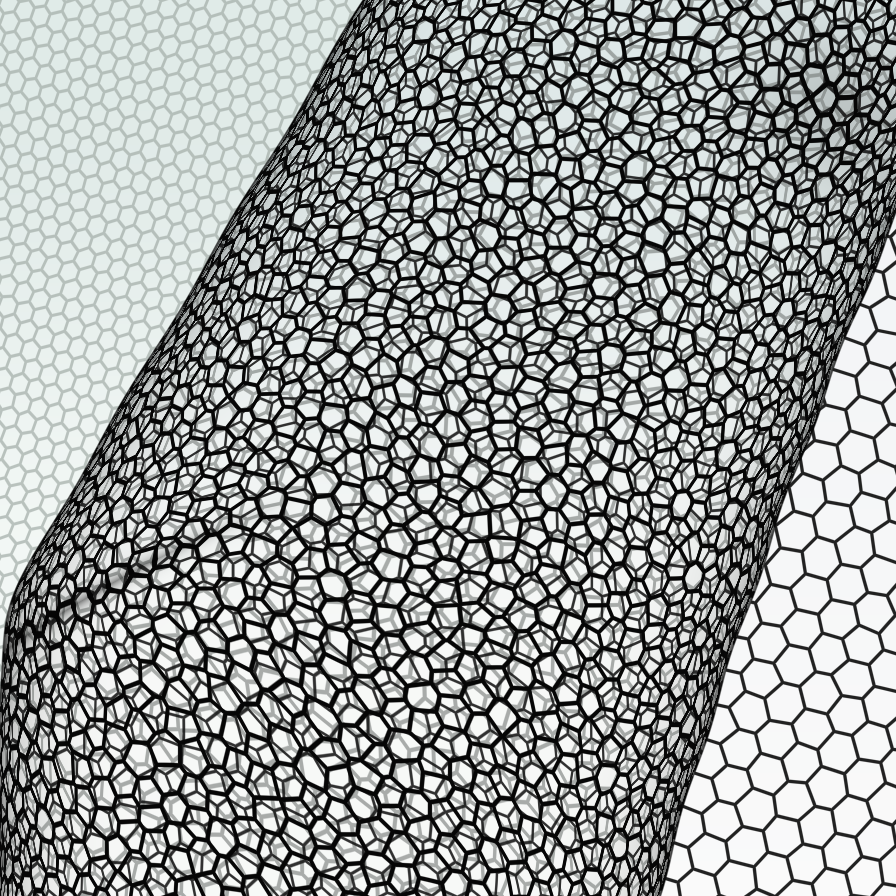
Write a Shadertoy shader that draws this texture.

```glsl
// A translucent roll of black hexagonal netting lies diagonally over pale mesh.
// Cells come from a jittered triangular lattice; the roll stacks three nets
// on cylinder coordinates, so the cells crowd together at both rims.

vec2 hash2(vec2 p) {
    vec3 q = fract(p.xyx * vec3(0.1031, 0.1030, 0.0973));
    q += dot(q, q.yzx + 33.33);
    return fract((q.xx + q.yz) * q.zy);
}

mat2 rotate(float angle) {
    float c = cos(angle), s = sin(angle);
    return mat2(c, s, -s, c);
}

// Jittered lattice point; odd rows shift by half a cell.
vec2 latticePoint(vec2 id, float jitter) {
    vec2 site = vec2(id.x + 0.5 * mod(id.y, 2.0), id.y * 0.866);
    return site + jitter * (hash2(id + 71.0) - 0.5);
}

// Distance from p to the nearest cell wall, in cell units.
float wallDistance(vec2 p, float jitter) {
    float row = floor(p.y / 0.866 + 0.5);
    vec2 base = vec2(floor(p.x - 0.5 * mod(row, 2.0) + 0.5), row);
    vec2 nearest = vec2(9.0);
    for (int j = -1; j <= 1; j++)
    for (int i = -1; i <= 1; i++) {
        vec2 r = latticePoint(base + vec2(i, j), jitter) - p;
        if (dot(r, r) < dot(nearest, nearest)) nearest = r;
    }
    float wall = 9.0;
    for (int j = -2; j <= 2; j++)
    for (int i = -2; i <= 2; i++) {
        vec2 r = latticePoint(base + vec2(i, j), jitter) - p;
        vec2 across = r - nearest;
        if (dot(across, across) > 0.0001)
            wall = min(wall, dot(0.5 * (r + nearest), normalize(across)));
    }
    return wall;
}

// Thread coverage of a net with the given spacing and half thread width.
float net(vec2 p, float spacing, float jitter, float halfWidth) {
    float soft = 0.75 / (iResolution.y * spacing);
    float d = wallDistance(p / spacing + 40.0, jitter);
    return 1.0 - smoothstep(halfWidth - soft, halfWidth + soft, d);
}

void mainImage(out vec4 fragColor, in vec2 fragCoord) {
    vec2 p = fragCoord / iResolution.y;
    float pixel = 1.0 / iResolution.y;

    // Rims of the roll; the left one bends upright near the bottom.
    float slant = 0.41 - 0.6 * (1.0 - p.y);
    float leftRim = 0.5 * (slant + sqrt(slant * slant + 0.0008)) - 0.005;
    float rightRim = 0.736 + 0.28 * p.y + 0.09 * p.y * p.y;
    leftRim += 0.002 * sin(p.y * 31.0);
    rightRim += 0.002 * sin(p.y * 37.0 + 1.0);
    float inside = smoothstep(-pixel, pixel, min(p.x - leftRim, rightRim - p.x));

    vec3 color;
    if (p.x < 0.5 * (leftRim + rightRim)) {
        // Fine pale mesh on the left.
        vec2 q = rotate(0.35) * p;
        q += 0.002 * sin(q.yx * 23.0);
        color = mix(vec3(0.95, 0.97, 0.96), vec3(0.88, 0.92, 0.91), smoothstep(0.35, 0.9, p.y));
        float thread = net(q * vec2(1.1, 0.95), 0.0215, 0.12, 0.08);
        color = mix(color, vec3(0.64, 0.68, 0.66), 0.72 * thread);
    } else {
        // Wide, crisp mesh on the right.
        vec2 q = rotate(-0.25) * p;
        q += 0.003 * sin(q.yx * 17.0);
        color = mix(vec3(0.98), vec3(0.94, 0.95, 0.96), p.y);
        color = mix(color, vec3(0.13), net(q, 0.041, 0.16, 0.045));
    }

    if (inside > 0.0) {
        // Unroll the cylinder: arc across, height along its axis.
        float side = clamp(2.0 * (p.x - leftRim) / (rightRim - leftRim) - 1.0, -0.995, 0.995);
        float arc = 0.34 * asin(side);
        vec2 q = vec2(arc, dot(p, vec2(0.42, 0.91)));
        q += 0.005 * sin(q.yx * vec2(19.0, 23.0) + vec2(0.0, 1.7));
        float rim = pow(abs(side), 9.0);

        // A crease on the lower left and a denser patch at the upper right.
        float creaseY = 0.27 + 0.7 * p.x - 0.55 * p.x * p.x;
        float crease = exp(-abs(p.y - creaseY) / 0.007) * (1.0 - smoothstep(0.1, 0.36, p.x));
        float patchDark = exp(-dot(p - vec2(0.93, 0.88), p - vec2(0.93, 0.88)) / 0.008);
        float thicken = 1.0 + 0.7 * rim + 0.8 * crease + 0.3 * patchDark;

        vec3 roll = mix(vec3(0.97, 0.975, 0.97), vec3(0.87, 0.91, 0.91), smoothstep(0.2, 1.0, p.y));
        roll *= 1.0 - 0.25 * rim - 0.15 * patchDark;

        // Faint far net, then the middle and the front one.
        float far = net(rotate(0.95) * q + 0.37, 0.028, 0.4, 0.075);
        float middle = net(rotate(-0.4) * vec2(q.x * 0.95, q.y) + 0.13, 0.031, 0.4, 0.048 * thicken);
        float front = net(rotate(0.2) * q, 0.0315, 0.42, 0.073 * thicken);
        roll = mix(roll, vec3(0.45, 0.47, 0.46), 0.6 * far);
        roll = mix(roll, vec3(0.08), 0.88 * middle);
        roll = mix(roll, vec3(0.025), front);
        roll *= 1.0 - 0.45 * crease;

        // Dark outline where the net turns away from view.
        float edge = min(p.x - leftRim, rightRim - p.x);
        roll = mix(roll, vec3(0.03), 0.85 * exp(-max(edge, 0.0) / 0.005));
        color = mix(color, roll, inside);
    }
    fragColor = vec4(color, 1.0);
}
```
